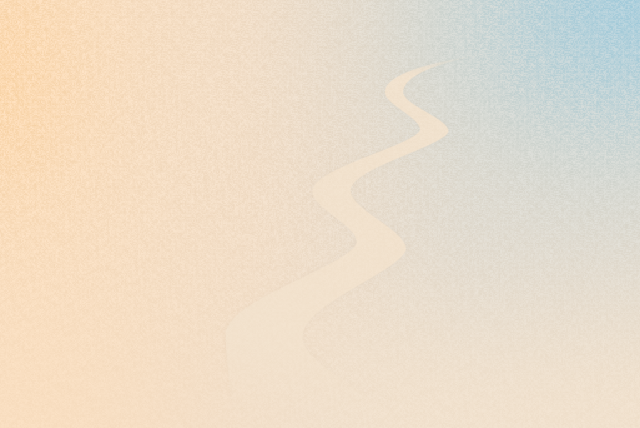
A Shadertoy shader for this background:

```glsl
#define WARM vec3(0.976, 0.872, 0.755)
#define SAND vec3(0.944, 0.870, 0.787)
#define MIST vec3(0.890, 0.862, 0.815)
#define CREAM vec3(0.950, 0.885, 0.805)
#define AMBER vec3(0.990, 0.840, 0.660)
#define SKY vec3(0.640, 0.805, 0.875)
#define PATH vec3(0.950, 0.886, 0.804)
#define GRAIN_CELLS 342.0
#define GRAIN_AMOUNT 0.065

float hash(vec2 p) {
    return fract(sin(dot(p, vec2(127.1, 311.7))) * 43758.5453);
}

float valueNoise(vec2 p) {
    vec2 cell = floor(p), f = fract(p);
    f = f * f * (3.0 - 2.0 * f);
    return mix(mix(hash(cell), hash(cell + vec2(1, 0)), f.x),
               mix(hash(cell + vec2(0, 1)), hash(cell + vec2(1, 1)), f.x), f.y);
}

// Soft elliptical falloff
float glow(vec2 p, vec2 center, vec2 radius) {
    vec2 d = (p - center) / radius;
    return exp(-dot(d, d));
}

// Eased curve through the bends, each given as (depth from top, x)
float bankX(float depth, vec2 bends[7]) {
    float x = bends[0].y;
    for (int i = 0; i < 6; i++) {
        float t = clamp((depth - bends[i].x) / (bends[i + 1].x - bends[i].x), 0.0, 1.0);
        float skew = i == 0 ? 0.5 : (i % 2 == 0 ? 0.85 : 1.0);
        x += (bends[i + 1].y - bends[i].y) * smoothstep(0.0, 1.0, pow(t, skew));
    }
    return x;
}

// Positive between the two banks of the winding path
float pathField(vec2 p) {
    float depth = 1.0 - p.y;
    float left = bankX(depth, vec2[7](
        vec2(0.133, 1.094), vec2(0.215, 0.902), vec2(0.303, 0.984), vec2(0.447, 0.732),
        vec2(0.566, 0.836), vec2(0.781, 0.529), vec2(1.030, 0.547)));
    float right = bankX(depth, vec2[7](
        vec2(0.129, 1.125), vec2(0.215, 0.945), vec2(0.307, 1.051), vec2(0.445, 0.822),
        vec2(0.582, 0.951), vec2(0.787, 0.709), vec2(1.035, 0.977)));
    return min(p.x - left, right - p.x);
}

void mainImage(out vec4 fragColor, in vec2 fragCoord) {
    // Height is one unit; width is fixed at one and a half
    vec2 p = fragCoord / iResolution.xy * vec2(1.5, 1.0);

    // Warm to cool wash, lighter towards the ground
    vec3 color = mix(WARM, SAND, smoothstep(0.0, 0.8, p.x));
    color = mix(color, MIST, smoothstep(0.55, 1.15, p.x + 0.12 * (p.y - 0.5)));
    color = mix(color, CREAM, 0.9 * smoothstep(0.5, 0.0, p.y) * smoothstep(0.3, 1.0, p.x));

    // Corner glows
    float amber = glow(p, vec2(-0.05, 0.82), vec2(0.26, 0.32));
    float sky = glow(p, vec2(1.52, 1.03), vec2(0.44, 0.38));
    color = mix(color, AMBER, 0.7 * amber);
    color = mix(color, SKY, 0.85 * sky);

    // Path with smooth banks, faded at both ends
    float field = pathField(p);
    float edge = field / max(fwidth(field), 1e-5);
    float fade = smoothstep(0.0, 0.24, p.y) * smoothstep(0.875, 0.82, p.y);
    float path = smoothstep(-0.7, 0.7, edge) * fade;
    float rim = exp(-abs(edge) * 300.0 / iResolution.y) * fade;
    color = mix(color, PATH, 0.92 * path);
    color -= 0.012 * rim * (1.0 - path);

    // Paper grain: crisp specks over softer clumps, tinted by the local light
    float grain = 0.6 * hash(floor(p * GRAIN_CELLS))
                + 0.4 * valueNoise(p * GRAIN_CELLS * 0.53 + 17.0) - 0.5;
    vec3 tint = mix(vec3(0.55, 0.75, 1.0), vec3(2.0, 0.9, 0.45), smoothstep(0.05, 0.6, sky));
    tint += amber * vec3(0.0, 0.3, 0.9);
    float strength = GRAIN_AMOUNT * mix(0.6, 1.15, smoothstep(0.0, 0.6, p.y)) * (1.0 - 0.6 * path);
    color += grain * strength * tint;

    fragColor = vec4(clamp(color, 0.0, 1.0), 1.0);
}
```
